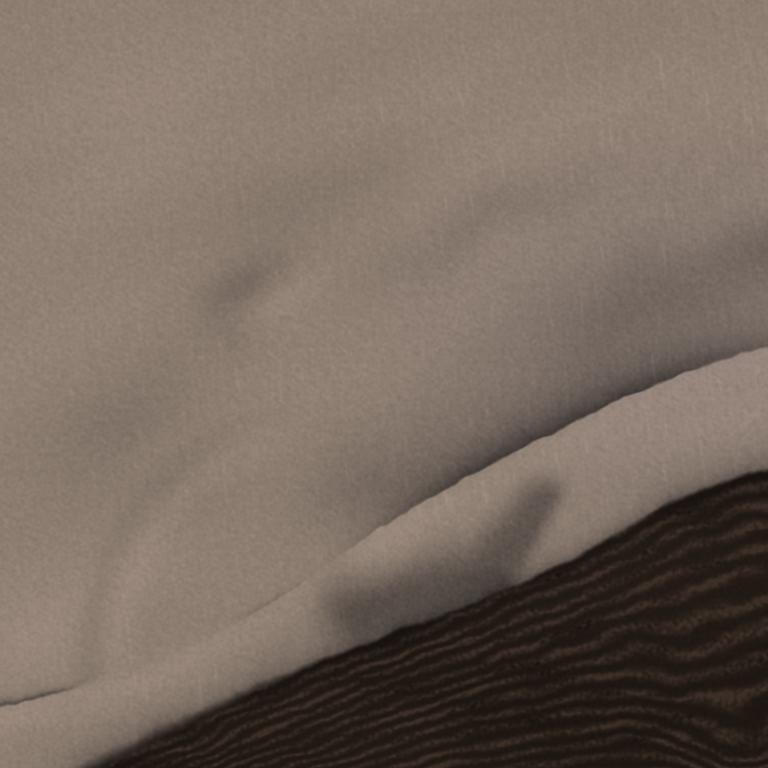
Reproduce this texture procedurally as a WebGL 2 fragment shader.

```glsl
#version 300 es
precision highp float;

#define CLOTH vec3(0.575, 0.510, 0.460)
#define COOL_TINT vec3(0.975, 0.985, 1.025)
#define DARK_GROOVE vec3(0.100, 0.074, 0.058)
#define DARK_RIDGE vec3(0.235, 0.185, 0.152)
#define RIDGE_COUNT 52.0
#define WEAVE_SCALE 190.0
#define WEAVE_DEPTH 0.095
#define FOLD_ANGLE 0.42
#define FOLD_COUNT 12

uniform vec2 u_resolution;
out vec4 fragColor;

// Heights of the two long edges at nine even steps across the canvas
const float RIM[9] = float[9](-0.065, 0.004, 0.064, 0.123, 0.172, 0.218, 0.274, 0.345, 0.388);
const float HEM[9] = float[9](0.082, 0.114, 0.162, 0.229, 0.316, 0.387, 0.452, 0.508, 0.548);

// Soft folds: centre and radii, then brightness change
const vec4 FOLD[FOLD_COUNT] = vec4[FOLD_COUNT](
  vec4(0.32, 0.645, 0.065, 0.034), vec4(0.44, 0.76, 0.140, 0.065),
  vec4(0.16, 0.45, 0.110, 0.060), vec4(0.46, 0.37, 0.110, 0.060),
  vec4(0.83, 0.61, 0.130, 0.045), vec4(1.02, 0.68, 0.110, 0.050),
  vec4(0.64, 0.71, 0.170, 0.035), vec4(0.26, 0.32, 0.080, 0.050),
  vec4(0.38, 0.60, 0.060, 0.028), vec4(0.05, 0.17, 0.080, 0.040),
  vec4(0.72, 0.84, 0.200, 0.050), vec4(0.30, 0.57, 0.040, 0.050));
const float FOLD_LIGHT[FOLD_COUNT] = float[FOLD_COUNT](
  -0.14, -0.06, -0.09, -0.15, -0.11, -0.16, -0.07, -0.05, 0.06, 0.05, 0.03, -0.05);

vec2 hashGradient(vec2 cell) {
  vec3 h = fract(cell.xyx * vec3(0.1031, 0.1030, 0.0973));
  h += dot(h, h.yzx + 33.33);
  return 2.0 * fract((h.xx + h.yz) * h.zy) - 1.0;
}

float gradientNoise(vec2 p) {
  vec2 i = floor(p), f = fract(p);
  vec2 u = f * f * f * (f * (f * 6.0 - 15.0) + 10.0);
  vec2 e = vec2(0.0, 1.0);
  float low = mix(dot(hashGradient(i), f), dot(hashGradient(i + e.yx), f - e.yx), u.x);
  float high = mix(dot(hashGradient(i + e), f - e), dot(hashGradient(i + 1.0), f - 1.0), u.x);
  return mix(low, high, u.y);
}

// Catmull-Rom curve through evenly spaced heights
float curveHeight(float k[9], float x) {
  float s = clamp(x, 0.0, 0.9999) * 8.0, t = fract(s);
  int i = int(s);
  float a = k[max(i - 1, 0)], b = k[i], c = k[i + 1], d = k[min(i + 2, 8)];
  return b + 0.5 * t * (c - a + t * (2.0 * a - 5.0 * b + 4.0 * c - d + t * (3.0 * (b - c) + d - a)));
}

float bump(float x, float width) { return exp(-x * x / (width * width)); }

vec2 rotate(vec2 p, float a) {
  return vec2(cos(a) * p.x + sin(a) * p.y, cos(a) * p.y - sin(a) * p.x);
}

float segmentDistance(vec2 p, vec2 a, vec2 b) {
  vec2 ab = b - a;
  return length(p - a - ab * clamp(dot(p - a, ab) / dot(ab, ab), 0.0, 1.0));
}

// Fine grain, slanted threads and sparse pale slubs
float weave(vec2 p) {
  float grain = gradientNoise(p * WEAVE_SCALE) + 0.6 * gradientNoise(p * WEAVE_SCALE * 0.5 + 17.0);
  float weft = gradientNoise(rotate(p, -0.55) * WEAVE_SCALE * vec2(0.25, 1.0));
  float warp = gradientNoise(rotate(p, 0.14) * WEAVE_SCALE * vec2(0.9, 0.11) + 5.0);
  float slub = 0.3 * warp + 0.4 * smoothstep(0.2, 0.65, warp);
  return grain * 0.75 + weft * 0.4 + slub * mix(0.5, 1.2, p.x);
}

float upperLight(vec2 p, float above) {
  float light = 0.975 + 0.07 * gradientNoise(rotate(p, FOLD_ANGLE) * vec2(3.0, 9.0));
  vec2 bent = p + 0.05 * vec2(gradientNoise(p * 7.0), gradientNoise(p * 7.0 + 31.0));
  for (int i = 0; i < FOLD_COUNT; i++) {
    vec2 q = rotate(bent - FOLD[i].xy, FOLD_ANGLE) / FOLD[i].zw;
    light += FOLD_LIGHT[i] * exp(-dot(q, q));
  }
  // Rounded pouch at the lower left
  float pouch = length(p - vec2(0.45, 0.14)) - 0.32;
  float arc = 1.0 - smoothstep(0.22, 0.42, p.x);
  light += arc * (0.045 * bump(pouch + 0.02, 0.025) - 0.05 * bump(pouch - 0.012, 0.020));
  // Shade cast where the cloth dips behind the hem
  float dip = smoothstep(0.40, 0.64, p.x) * (1.0 - 0.4 * smoothstep(0.83, 1.0, p.x));
  light -= dip * (0.24 * exp(-above / 0.022) + 0.28 * exp(-above / 0.075));
  float crease = 1.0 - smoothstep(0.06, 0.12, p.x) + 0.35 * bump(p.x - 0.35, 0.04);
  return light - 0.55 * crease * exp(-above / 0.004) - 0.03 * exp(-above / 0.02);
}

float hemLight(vec2 p, float lift, float below) {
  float light = 1.0 + 0.04 * bump(below - 0.02, 0.025) + 0.03 * smoothstep(0.7, 1.0, p.x);
  light += 0.06 * gradientNoise(rotate(p, FOLD_ANGLE) * vec2(6.0, 14.0));
  light -= 0.22 * exp(-lift / 0.014) + 0.15 * exp(-lift / 0.05);
  // Dent that narrows to a tip, with a sharp right side
  vec2 q = p + 0.03 * vec2(gradientNoise(p * 11.0), gradientNoise(p * 11.0 + 9.0));
  float base = segmentDistance(q, vec2(0.47, 0.205), vec2(0.64, 0.248));
  float tip = segmentDistance(q, vec2(0.63, 0.255), vec2(0.715, 0.35));
  float dent = max(bump(base, 0.05), 0.9 * bump(tip, mix(0.055, 0.028, smoothstep(0.24, 0.36, p.y))));
  float side = p.x - 0.668 - 0.53 * (p.y - 0.23);
  return light - 0.33 * dent * (1.0 - smoothstep(-0.022, 0.018, side));
}

vec3 ribbedCloth(vec2 p, float depth) {
  float flow = mix(-depth, p.y - 0.14 * p.x - 0.15, smoothstep(0.0, 0.28, depth));
  flow += 0.022 * gradientNoise(p * vec2(4.0, 7.0)) + 0.010 * gradientNoise(p * vec2(14.0, 24.0));
  flow += 0.0035 * gradientNoise(p * vec2(45.0, 70.0));
  flow += 0.07 * bump(length((p - vec2(0.98, 0.02)) / vec2(1.0, 0.8)), 0.08);
  float ridge = 0.5 + 0.5 * sin(flow * RIDGE_COUNT * 6.2832);
  float wear = 0.55 + 0.9 * gradientNoise(rotate(p, 0.25) * vec2(12.0, 40.0));
  wear += 0.8 * gradientNoise(p * WEAVE_SCALE * 0.8);
  float fuzz = 0.16 * gradientNoise(p * WEAVE_SCALE) + 0.2 * gradientNoise(p * vec2(3.0, 6.0) + 3.0);
  vec3 color = mix(DARK_GROOVE, DARK_RIDGE, clamp(0.15 + ridge * sqrt(ridge) * wear + fuzz, 0.0, 1.0));
  return color * (0.82 + 0.18 * smoothstep(0.0, 0.04, depth));
}

void main() {
  vec2 p = gl_FragCoord.xy / u_resolution;
  float pixel = 1.0 / u_resolution.y;
  float fray = 0.003 * gradientNoise(p * 70.0) + 0.005 * gradientNoise(p * 22.0);
  float lift = p.y - curveHeight(RIM, p.x) + fray;
  float above = p.y - curveHeight(HEM, p.x) + fray;

  // Pale cloth and its turned hem; the seam melts away at the pouch
  float seam = pixel + 0.0015 + 0.025 * bump(p.x - 0.21, 0.07);
  float onUpper = smoothstep(-seam, seam, above);
  float light = mix(hemLight(p, max(lift, 0.0), max(-above, 0.0)), upperLight(p, max(above, 0.0)), onUpper);
  light += WEAVE_DEPTH * weave(p);
  float cool = 0.8 * smoothstep(0.35, 0.9, p.x) * bump(p.y - 0.58, 0.2) + 0.6 * smoothstep(0.95, 0.6, light);
  vec3 pale = CLOTH * light * mix(vec3(1.0), COOL_TINT, clamp(cool, 0.0, 1.0));

  // Dark ribbed cloth below
  float blur = pixel + mix(0.014, 0.003, smoothstep(0.1, 0.5, p.x));
  vec3 color = mix(ribbedCloth(p, max(-lift, 0.0)), pale, smoothstep(-blur, blur, lift));
  fragColor = vec4(clamp(color, 0.0, 1.0), 1.0);
}
```
